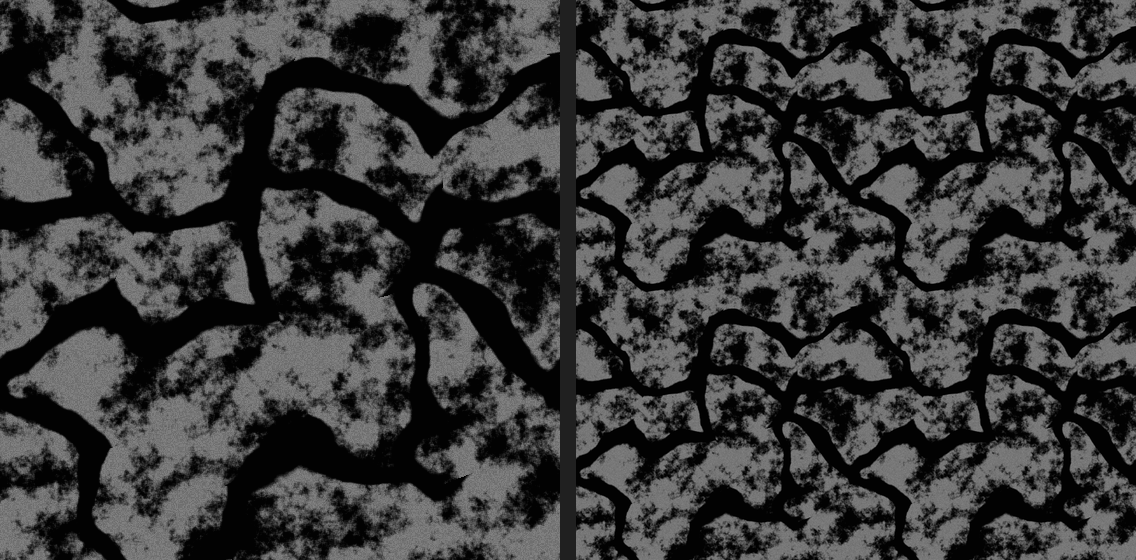
Left: one tile. Right: repeated 2 by 2.
Give the GLSL for this texture, as a three.js fragment shader.

```glsl
// Grey mottled, grainy plates divided by a meandering network of black veins; tiles seamlessly.
#define GRID vec2(4.0, 5.0)   // plates across and up
#define JITTER 0.85           // irregularity of the plates
#define GROUPS 4.0            // neighbours of one group fuse together
#define VEIN_WIDTH 0.0175     // half width of a vein
#define VEIN_VARIATION 0.018  // swelling and thinning of veins
#define CORNER_SHARPNESS 120.0
#define BLOTCH_REPEATS 10.0   // coarsest blotches across the tile
#define BLOTCH_GAIN 0.7       // roughness of the blotch outlines
#define BLOTCH_RANGE vec2(-1.4, 0.85)
#define GRAIN_REPEATS 512.0
#define GRAIN_AMOUNT 0.09
#define PLATE_GREY 0.46

varying vec2 vUv;

const float BLACK = 0.008;

vec2 hash2(vec2 p) {
  vec3 q = fract(p.xyx * vec3(0.1031, 0.1030, 0.0973));
  q += dot(q, q.yzx + 33.33);
  return fract((q.xx + q.yz) * q.zy);
}

// Gradient noise that wraps after a whole number of repeats
float cornerSlope(vec2 cell, vec2 offset, float repeats, float seed) {
  vec2 slope = hash2(mod(cell, repeats) + seed) * 2.0 - 1.0;
  return dot(slope, offset);
}

float noise(vec2 p, float repeats, float seed) {
  vec2 q = p * repeats + fract(seed * 0.37);
  vec2 cell = floor(q);
  vec2 f = q - cell;
  vec2 u = f * f * f * (f * (f * 6.0 - 15.0) + 10.0);
  vec2 e = vec2(1.0, 0.0);
  float low = mix(cornerSlope(cell, f, repeats, seed),
                  cornerSlope(cell + e.xy, f - e.xy, repeats, seed), u.x);
  float high = mix(cornerSlope(cell + e.yx, f - e.yx, repeats, seed),
                   cornerSlope(cell + e.xx, f - e.xx, repeats, seed), u.x);
  return mix(low, high, u.y);
}

// Rough fractal field with roughly unit deviation
float blotches(vec2 p) {
  float sum = 0.0, energy = 0.0, weight = 1.0, repeats = BLOTCH_REPEATS;
  for (int i = 0; i < 6; i++) {
    sum += weight * noise(p, repeats, 11.0 + 7.0 * float(i));
    energy += weight * weight;
    weight *= BLOTCH_GAIN;
    repeats *= 2.0;
  }
  return 5.7 * sum / sqrt(energy) + 1.5 * noise(p, 4.0, 5.0);
}

// Bend the plane so that the veins meander
vec2 meander(vec2 p) {
  vec2 broad = vec2(noise(p, 5.0, 61.0), noise(p, 5.0, 67.0));
  vec2 fine = vec2(noise(p, 14.0, 73.0), noise(p, 14.0, 79.0));
  return p + 0.07 * broad + 0.025 * fine;
}

// Plate centres and fusion groups
vec2 plateCentre(vec2 cell) {
  return (cell + 0.5 + JITTER * (hash2(mod(cell, GRID) + 23.0) - 0.5)) / GRID;
}

float plateGroup(vec2 cell) {
  return floor(hash2(mod(cell, GRID) + 97.0).x * GROUPS);
}

// Rounded distance to the nearest border between unfused plates
float veinDistance(vec2 p) {
  vec2 base = floor(p * GRID);
  vec2 home = base;
  vec2 toHome = vec2(9.0);
  for (int y = -1; y <= 1; y++) {
    for (int x = -1; x <= 1; x++) {
      vec2 cell = base + vec2(float(x), float(y));
      vec2 toCentre = plateCentre(cell) - p;
      if (dot(toCentre, toCentre) < dot(toHome, toHome)) {
        toHome = toCentre;
        home = cell;
      }
    }
  }
  float homeGroup = plateGroup(home);
  float closeness = 1e-6;
  for (int y = -2; y <= 2; y++) {
    for (int x = -2; x <= 2; x++) {
      vec2 cell = home + vec2(float(x), float(y));
      if (plateGroup(cell) != homeGroup) {
        vec2 toCentre = plateCentre(cell) - p;
        float border = dot(0.5 * (toHome + toCentre), normalize(toCentre - toHome));
        closeness += exp(-CORNER_SHARPNESS * border);
      }
    }
  }
  return -log(closeness) / CORNER_SHARPNESS;
}

void main() {
  // Mottled plates
  float field = blotches(vUv);
  float plate = smoothstep(BLOTCH_RANGE.x, BLOTCH_RANGE.y, field);

  // Black veins with slightly frayed edges
  float width = VEIN_WIDTH + VEIN_VARIATION * noise(vUv, 6.0, 41.0);
  float edge = veinDistance(meander(vUv)) + 0.0012 * field;
  float tissue = plate * smoothstep(width, width + 0.006, edge);

  // Fine grain on the lit tissue
  float grain = hash2(mod(floor(vUv * GRAIN_REPEATS), GRAIN_REPEATS) + 3.0).x - 0.5;
  float grey = BLACK + tissue * (PLATE_GREY + GRAIN_AMOUNT * grain);
  gl_FragColor = vec4(vec3(grey), 1.0);
}
```
